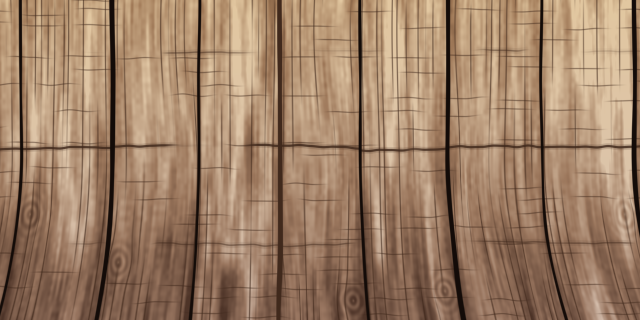
Reproduce this texture procedurally as a WebGL 1 fragment shader.

```glsl
precision highp float;
// Weathered upright planks whose lower half flares out towards the viewer.
// Seams follow an uneven spacing formula; stretched value noise gives the grain,
// and loops and cells add saw cuts, scratches, cracks and knots.
uniform vec2 u_resolution;

// Lengths are in canvas heights.
const float CENTER_X = 0.865;
const float PLANK_WIDTH = 0.27;
const float BEND_HEIGHT = 0.53;
const float BEND_FLARE = 0.095;
const float GAP_HALF = 0.0056;
const float GAP_VARIATION = 0.0013;
const float GRAIN_CONTRAST = 0.92;
const float CRACKS_PER_UNIT = 44.0;
const float CUT_BASE = 0.24;
const float CUT_SPACING = 0.297;
const float KNOT_RADIUS = 0.021;
const vec2 SCRATCH_CELL = vec2(0.17, 0.045);
const vec3 WOOD_DARK = vec3(0.31, 0.21, 0.155);
const vec3 WOOD_MID = vec3(0.61, 0.475, 0.37);
const vec3 WOOD_PALE = vec3(0.86, 0.78, 0.68);
const vec3 CRACK_COLOR = vec3(0.24, 0.15, 0.10);
const vec3 GAP_COLOR = vec3(0.075, 0.045, 0.03);
const vec3 SHALLOW_GAP_COLOR = vec3(0.25, 0.16, 0.11);

float hash(vec2 p) {
  vec3 q = fract(p.xyx * 0.1031);
  q += dot(q, q.yzx + 33.33);
  return fract((q.x + q.y) * q.z);
}

float noise(vec2 p) {
  vec2 i = floor(p), f = fract(p);
  f = f * f * (3.0 - 2.0 * f);
  return mix(mix(hash(i), hash(i + vec2(1, 0)), f.x),
             mix(hash(i + vec2(0, 1)), hash(i + vec2(1, 1)), f.x), f.y);
}

// Antialiased coverage of a line at distance d.
float stroke(float d, float halfWidth) {
  float px = 0.8 / u_resolution.y;
  return 1.0 - smoothstep(halfWidth - px, halfWidth + px, abs(d));
}

// Unbent position of the n-th seam.
float seam(float n) {
  return PLANK_WIDTH * n + 0.008 - 0.02 * sin(1.1 * n) + 0.0006 * n * n;
}

// Long grain streaks, from broad to fine.
float grain(vec2 p) {
  return 0.25 * noise(p * vec2(16.0, 1.5)) + 0.35 * noise(p * vec2(52.0, 4.0))
       + 0.28 * noise(p * vec2(125.0, 9.0)) + 0.12 * noise(p * vec2(90.0, 60.0));
}

// Dark splits along the grain, one per narrow column, broken by noise.
float cracks(vec2 p) {
  float column = floor(p.x * CRACKS_PER_UNIT);
  float offset = 0.25 + 0.5 * hash(vec2(column, 3.0));
  float d = (fract(p.x * CRACKS_PER_UNIT) - offset) / CRACKS_PER_UNIT;
  float broken = smoothstep(0.42, 0.75, noise(vec2(column * 7.3, p.y * 3.5)));
  return stroke(d, 0.0019) * broken;
}

// Long saw cuts that cross all planks; the middle one is the deepest.
float sawCuts(vec2 p, float plank) {
  float total = 0.0;
  for (int i = 0; i < 3; i++) {
    float k = float(i);
    float y = CUT_BASE + CUT_SPACING * k + 0.014 * (noise(vec2(p.x * 3.0, k)) - 0.5)
            + 0.006 * (noise(vec2(p.x * 28.0, k + 9.0)) - 0.5)
            + 0.006 * (hash(vec2(plank, k)) - 0.5);
    float main = 1.0 - abs(k - 1.0);
    float wear = smoothstep(0.3, 0.65, noise(vec2(p.x * 7.0, k + 20.0)) + 0.3 * main);
    total += (stroke(p.y - y, 0.0022 + 0.0012 * main) + 0.25 * stroke(p.y - y, 0.009))
           * wear * mix(0.5, 0.85, main);
  }
  return min(total, 1.0);
}

// Short faint scratches scattered over a grid.
float scratches(vec2 p) {
  p.y += 0.009 * noise(p * vec2(17.0, 3.0));
  vec2 q = p / SCRATCH_CELL;
  q.x += 5.0 * hash(vec2(floor(q.y), 4.0));
  vec2 cell = floor(q), f = fract(q);
  float d = (f.y - 0.25 - 0.5 * hash(cell + 11.0)) * SCRATCH_CELL.y;
  float ends = smoothstep(0.0, 0.3, f.x) * (1.0 - smoothstep(0.6, 1.0, f.x));
  return stroke(d, 0.0018) * ends * step(0.6, hash(cell));
}

void main() {
  vec2 p = gl_FragCoord.xy / u_resolution.y;

  // Flare the lower part outwards from the centre seam.
  float bend = max(BEND_HEIGHT - p.y, 0.0) / BEND_HEIGHT;
  float x = (p.x - CENTER_X) / (1.0 + BEND_FLARE * bend * bend);

  // Find the plank and the nearest seam.
  float guess = floor(x / PLANK_WIDTH), plank = guess - 1.0, nearest = 0.0, edge = 9.0;
  for (int i = -1; i < 3; i++) {
    float n = guess + float(i);
    float d = x - seam(n) - 0.007 * (noise(vec2(n * 5.7, p.y * 4.0)) - 0.5);
    if (d >= 0.0) plank = n;
    if (abs(d) < abs(edge)) { edge = d; nearest = n; }
  }
  float odd = mod(plank, 2.0);

  // Knot in some planks, which pushes the grain aside.
  float side = plank < 0.0 ? 0.14 : 0.85;
  vec2 knot = vec2(mix(seam(plank), seam(plank + 1.0), side), 0.06 + 0.03 * plank * plank);
  vec2 toKnot = (vec2(x, p.y) - knot) * vec2(1.0, 0.65);
  float r = length(toKnot) / KNOT_RADIUS;
  float hasKnot = 1.0 - step(1.5, mod(plank, 3.0));
  float push = hasKnot * exp(-0.3 * r * r);

  // Wood tone from height, grain and pale wear.
  vec2 g = vec2(x - 0.5 * push * toKnot.x + plank * 3.1, p.y);
  g.x += mix(0.035, 0.012, odd) * noise(vec2(x * 6.0 + plank * 7.0, p.y * 2.2));
  float tone = mix(0.30, 0.69, smoothstep(0.0, 0.75, p.y));
  tone += (grain(g) - 0.5) * GRAIN_CONTRAST + 0.1 * (hash(vec2(plank, 8.0)) - 0.5);
  float wear = smoothstep(0.42, 0.8, noise(g * vec2(24.0, 3.5)));
  tone += wear * mix(0.05, 0.28, odd) * (0.5 + noise(g * vec2(70.0, 14.0)));
  tone += push * 0.14 * cos(r * 7.0 + 2.0 * noise(g * 30.0)) - 0.12 * push;
  tone -= 0.2 * exp(-abs(edge) * 75.0);
  tone = clamp(tone, 0.0, 1.0);
  vec3 color = tone < 0.5 ? mix(WOOD_DARK, WOOD_MID, tone * 2.0)
                          : mix(WOOD_MID, WOOD_PALE, tone * 2.0 - 1.0);
  color *= mix(vec3(0.98, 0.97, 1.02), vec3(1.03, 1.0, 0.92), p.y);

  // Damage, then the gaps between planks; the centre gap is shallow.
  color = mix(color, CRACK_COLOR, 0.62 * cracks(g));
  color = mix(color, CRACK_COLOR, 0.5 * scratches(vec2(x, p.y)));
  color = mix(color, CRACK_COLOR, 0.85 * sawCuts(vec2(x, p.y), plank));
  float gapHalf = GAP_HALF + GAP_VARIATION * (1.0 - 2.0 * mod(nearest, 2.0));
  gapHalf *= 0.85 + 0.3 * noise(vec2(nearest * 3.0, p.y * 7.0));
  vec3 gapColor = abs(nearest) < 0.5 ? SHALLOW_GAP_COLOR : GAP_COLOR;
  color = mix(color, gapColor, stroke(edge, gapHalf));
  gl_FragColor = vec4(color, 1.0);
}
```
